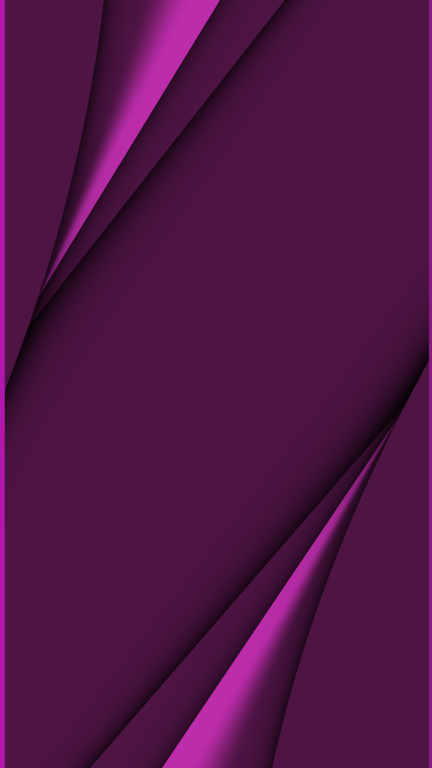
A Shadertoy shader for this background:

```glsl
const vec3 BASE = vec3(0.306, 0.078, 0.267);
const vec3 PINK = vec3(0.735, 0.175, 0.665);
const vec3 LEFT_TRIM = vec3(0.70, 0.09, 0.68);
const vec3 RIGHT_TRIM = vec3(0.53, 0.11, 0.50);

const float ASPECT = 0.5625;
const float LEFT_TRIM_WIDTH = 0.0062;
const float RIGHT_TRIM_WIDTH = 0.0040;

// Edges: start x, slope and curvature along the distance from the canvas end
const vec3 TOP_OUTER = vec3(0.1354, -0.117, -0.270);
const vec3 TOP_MIDDLE = vec3(0.2865, -0.611, 0.0);
const vec3 TOP_INNER = vec3(0.3711, -0.785, 0.0);
const vec3 LOW_OUTER = vec3(0.3542, 0.218, 0.315);
const vec3 LOW_MIDDLE = vec3(0.2109, 0.674, 0.0);
const vec3 LOW_INNER = vec3(0.1172, 0.866, 0.0);

const float SHADOW_WIDTH = 0.014;
const float SHADOW_GROWTH = 1.4;
const float INNER_SHADOW = 0.72;
const float MIDDLE_SHADOW = 0.50;
const float OUTER_SHADOW = 0.65;
const vec2 SHEEN_RANGE = vec2(0.30, 0.76);

float edgeX(vec3 edge, float y) {
    return edge.x + y * (edge.y + y * edge.z);
}

// Approximate distance, positive to the right of the edge
float edgeDistance(vec2 p, vec3 edge) {
    float slope = edge.y + 2.0 * edge.z * p.y;
    return (p.x - edgeX(edge, p.y)) / sqrt(1.0 + slope * slope);
}

// Lay a sheet over the colour, with a soft shadow beyond its edge
vec3 laySheet(vec3 below, vec3 sheet, float dist, float width, float strength) {
    float pixel = 0.75 / iResolution.y;
    float shade = 1.0 - strength * exp(-max(dist, 0.0) / width);
    return mix(sheet, below * shade, smoothstep(-pixel, pixel, dist));
}

// Three overlapping sheets; side is the direction of their shadows
vec3 layFan(vec3 color, vec2 p, float side, vec3 outer, vec3 middle, vec3 inner) {
    float outerX = edgeX(outer, p.y);
    float gap = max(side * (edgeX(middle, p.y) - outerX), 0.0001);
    float across = side * (p.x - outerX) / gap;
    vec3 sheen = mix(BASE, PINK, smoothstep(SHEEN_RANGE.x, SHEEN_RANGE.y, across));
    float width = SHADOW_WIDTH * (1.0 + SHADOW_GROWTH * p.y);

    color = laySheet(color, BASE, side * edgeDistance(p, inner), width, INNER_SHADOW);
    color = laySheet(color, sheen, side * edgeDistance(p, middle), SHADOW_WIDTH, MIDDLE_SHADOW);
    return laySheet(color, BASE, side * edgeDistance(p, outer), SHADOW_WIDTH, OUTER_SHADOW);
}

void mainImage(out vec4 fragColor, in vec2 fragCoord) {
    vec2 p = fragCoord / iResolution.xy * vec2(ASPECT, 1.0);
    float pixel = 0.75 / iResolution.y;

    // Fans at the upper left and lower right
    vec3 color = layFan(BASE, vec2(p.x, 1.0 - p.y), 1.0, TOP_OUTER, TOP_MIDDLE, TOP_INNER);
    color = layFan(color, p, -1.0, LOW_OUTER, LOW_MIDDLE, LOW_INNER);

    // Bright trims along both sides
    float rightStart = ASPECT - RIGHT_TRIM_WIDTH;
    color = mix(LEFT_TRIM, color, smoothstep(-pixel, pixel, p.x - LEFT_TRIM_WIDTH));
    color = mix(color, RIGHT_TRIM, smoothstep(-pixel, pixel, p.x - rightStart));

    fragColor = vec4(color, 1.0);
}
```
